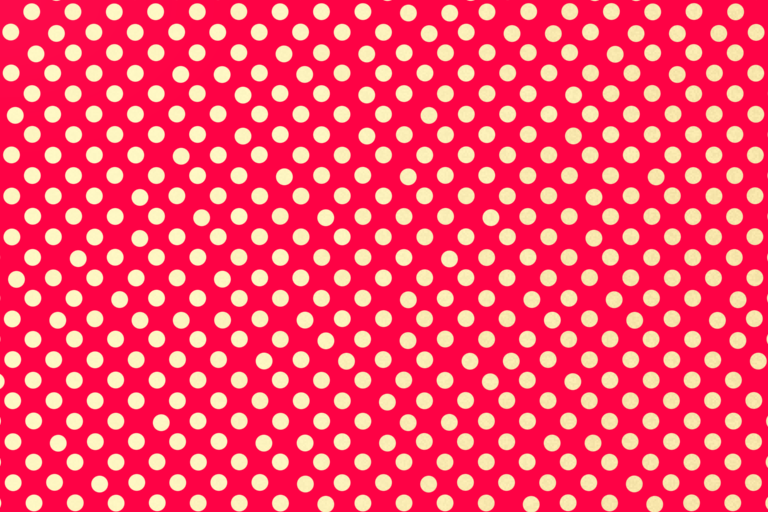
Write a WebGL 2 fragment shader that draws this pattern.

```glsl
#version 300 es
precision highp float;

uniform vec2 u_resolution;
out vec4 outColor;

// Lengths are fractions of the canvas height
const float ROW_PITCH = 0.03998;
const float FIRST_ROW = 0.0176;
const vec2 COLUMN_PITCH = vec2(0.08027, 0.08090); // bottom, top
const vec2 FIRST_COLUMN = vec2(0.0664, 0.0615);   // bottom, top
const float DOT_RADIUS = 0.0164;
const float EDGE_SOFTNESS = 0.0018;
const vec2 SLIP = vec2(0.0080, -0.0028);
const float SLIP_CHANCE = 0.19;
const float JITTER = 0.0008;
const float GRAIN_SCALE = 300.0;
const float GRAIN_AMOUNT = 0.035;

const vec3 RED = vec3(0.995, 0.008, 0.27);
const vec3 RED_SHEEN = vec3(0.99, 0.06, 0.31);
const vec3 PALE_CREAM = vec3(0.995, 0.97, 0.77);
const vec3 GOLD_CREAM = vec3(0.97, 0.90, 0.67);

float hash(vec2 p) {
    vec3 q = fract(vec3(p.xyx) * 0.1031);
    q += dot(q, q.yzx + 33.33);
    return fract((q.x + q.y) * q.z);
}

float valueNoise(vec2 p) {
    vec2 cell = floor(p);
    vec2 f = fract(p);
    f = f * f * (3.0 - 2.0 * f);
    float low = mix(hash(cell), hash(cell + vec2(1.0, 0.0)), f.x);
    float high = mix(hash(cell + vec2(0.0, 1.0)), hash(cell + 1.0), f.x);
    return mix(low, high, f.y);
}

// Signed distance to the nearest dot of one row; tint receives its random shade
float rowDistance(vec2 p, float row, out float tint) {
    float y = FIRST_ROW + row * ROW_PITCH;
    float pitch = mix(COLUMN_PITCH.x, COLUMN_PITCH.y, y);
    float start = mix(FIRST_COLUMN.x, FIRST_COLUMN.y, y);
    start -= 0.5 * pitch * mod(row, 2.0);
    float column = round((p.x - start) / pitch);

    // Some dots slip right and down; all wander slightly
    vec2 id = vec2(column, row) + 17.0;
    vec2 center = vec2(start + column * pitch, y);
    center += SLIP * step(hash(id), SLIP_CHANCE);
    center += JITTER * (vec2(hash(id + 41.0), hash(id + 83.0)) - 0.5);
    tint = hash(id + 127.0);
    return length(p - center) - DOT_RADIUS;
}

void main() {
    vec2 p = gl_FragCoord.xy / u_resolution.y;
    vec2 uv = gl_FragCoord.xy / u_resolution;

    // Nearest dot among the adjacent rows
    float nearestRow = round((p.y - FIRST_ROW) / ROW_PITCH);
    float dist = 1.0;
    float tint = 0.0;
    for (int i = -1; i <= 1; i++) {
        float rowTint;
        float d = rowDistance(p, nearestRow + float(i), rowTint);
        if (d < dist) {
            dist = d;
            tint = rowTint;
        }
    }

    // Cream turns golden and grainier toward the right
    float grain = valueNoise(p * GRAIN_SCALE) - 0.5;
    float aging = smoothstep(0.1, 1.0, uv.x + 0.15 * (0.5 - uv.y));
    vec3 cream = mix(PALE_CREAM, GOLD_CREAM, clamp(aging + 0.3 * (tint - 0.5), 0.0, 1.0));
    cream += GRAIN_AMOUNT * grain * (0.4 + aging);

    // Faint sheen in the upper left corner of the ground
    float sheen = 1.0 - smoothstep(0.0, 0.35, length(uv - vec2(0.0, 1.0)));
    vec3 ground = mix(RED, RED_SHEEN, 0.6 * sheen);

    float softness = max(EDGE_SOFTNESS, 0.7 / u_resolution.y);
    float coverage = 1.0 - smoothstep(-softness, softness, dist);
    outColor = vec4(mix(ground, cream, coverage), 1.0);
}
```
